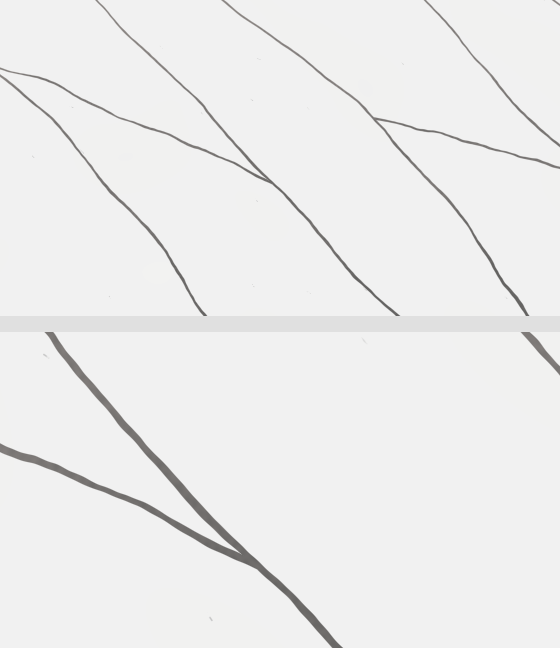
Top, the full canvas; bottom, a detail of the centre.
Write a Shadertoy shader that draws this texture.

```glsl
#define STONE vec3(0.945, 0.945, 0.944)
#define VEIN_DARK vec3(0.39, 0.385, 0.38)
#define VEIN_LIGHT vec3(0.54, 0.52, 0.51)
#define FLECK_COLOR vec3(0.78, 0.78, 0.78)
#define TRUNK_COUNT 5
#define TRUNK_GAP 0.51
#define TRUNK_SLANT 0.95
#define HALF_WIDTH 0.0038
#define WOBBLE 0.055
#define FLECK_CELL 0.15
#define FLECK_SHARE 0.22

float hash(vec2 p) {
    return fract(sin(dot(p, vec2(127.1, 311.7))) * 43758.5);
}

// Gradient noise along a line, about -0.5 to 0.5
float lineNoise(float x, float seed) {
    float cell = floor(x), f = x - cell;
    float left = (2.0 * hash(vec2(cell, seed)) - 1.0) * f;
    float right = (2.0 * hash(vec2(cell + 1.0, seed)) - 1.0) * (f - 1.0);
    return mix(left, right, f * f * f * (f * (f * 6.0 - 15.0) + 10.0));
}

// Gradient noise in the plane
float cornerSlope(vec2 corner, vec2 offset) {
    float a = 6.2832 * hash(corner);
    return dot(vec2(cos(a), sin(a)), offset);
}

float planeNoise(vec2 p) {
    vec2 cell = floor(p), f = p - cell, u = f * f * (3.0 - 2.0 * f);
    vec2 e = vec2(1.0, 0.0);
    return mix(mix(cornerSlope(cell, f), cornerSlope(cell + e, f - e), u.x),
               mix(cornerSlope(cell + e.yx, f - e.yx), cornerSlope(cell + 1.0, f - 1.0), u.x), u.y);
}

// Broad bends, kinks and fine raggedness of a vein
float wobble(float s, float seed) {
    return WOBBLE * (lineNoise(s * 3.7, seed) + 0.2 * lineNoise(s * 14.0, seed + 7.0)
                     + 0.035 * lineNoise(s * 55.0, seed + 13.0));
}

// Trunks slant down to the right; every second one is bowed
float trunkX(float i, float y) {
    float odd = mod(i, 2.0);
    float bow = mix(0.4, 0.0, odd) * y * (1.0 - y);
    return -0.3 + TRUNK_GAP * i + 0.1 * odd + TRUNK_SLANT * (1.0 - y) + bow + wobble(y, i + 2.0);
}

// Branches run from one trunk to the next, between start and end
float branchY(vec2 start, vec2 end, float x, float seed) {
    float t = (x - start.x) / (end.x - start.x);
    float hump = t * (1.0 - t);
    return mix(start.y, end.y, t) + 0.06 * hump + 0.8 * min(1.0, 6.0 * hump) * wobble(x, seed);
}

float veinWidth(float s, float y, float seed) {
    float ragged = 1.0 + 0.7 * lineNoise(s * 9.0, seed) + 0.35 * lineNoise(s * 45.0, seed + 5.0);
    return HALF_WIDTH * mix(1.25, 0.72, y) * ragged;
}

float coverage(float inside, float pixel) {
    return smoothstep(-0.75 * pixel, 0.75 * pixel, inside);
}

float veins(vec2 p, float pixel) {
    float ink = 0.0, h = 0.004;
    for (int n = 0; n < TRUNK_COUNT; n++) {
        float i = float(n);
        float x = trunkX(i, p.y);
        float slope = (trunkX(i, p.y + h) - x) / h;
        float d = abs(p.x - x) / sqrt(1.0 + slope * slope);
        ink = max(ink, coverage(veinWidth(p.y, p.y, i + 30.0) - d, pixel));

        // Fork off every second trunk
        if (n % 2 == 0) {
            float forkY = 0.8 - 0.0875 * i, joinY = 0.42;
            vec2 start = vec2(trunkX(i, forkY), forkY);
            vec2 end = vec2(trunkX(i + 1.0, joinY), joinY);
            float y = branchY(start, end, p.x, i + 50.0);
            slope = (branchY(start, end, p.x + h, i + 50.0) - y) / h;
            d = abs(p.y - y) / sqrt(1.0 + slope * slope);
            float within = step(start.x, p.x) * step(p.x, end.x);
            ink = max(ink, within * coverage(0.92 * veinWidth(p.x, p.y, i + 70.0) - d, pixel));
        }
    }
    return ink;
}

// Sparse short scratches, one at most in a cell
float flecks(vec2 p, float pixel) {
    vec2 cell = floor(p / FLECK_CELL);
    vec2 jitter = vec2(hash(cell + 3.1), hash(cell + 8.7));
    vec2 q = p - (cell + 0.25 + 0.5 * jitter) * FLECK_CELL;
    float angle = -0.65 + 0.7 * (hash(cell + 5.3) - 0.5);
    vec2 along = vec2(cos(angle), sin(angle));
    float reach = 0.003 + 0.011 * jitter.x * jitter.y;
    float d = length(q - along * clamp(dot(q, along), -reach, reach));
    float broken = smoothstep(-0.25, 0.2, planeNoise(p * 150.0));
    return step(hash(cell + 1.9), FLECK_SHARE) * broken * coverage(0.0008 - d, pixel);
}

void mainImage(out vec4 fragColor, in vec2 fragCoord) {
    vec2 p = fragCoord / iResolution.y;
    float pixel = 1.0 / iResolution.y;

    // Veins pale toward the top, with grain inside
    float tone = p.y + 0.5 * planeNoise(p * 6.0) + 0.3 * planeNoise(p * 130.0);
    vec3 veinColor = mix(VEIN_DARK, VEIN_LIGHT, clamp(tone, 0.0, 1.0));

    vec3 color = STONE + 0.004 * planeNoise(p * 3.0);
    color = mix(color, FLECK_COLOR, flecks(p, pixel));
    color = mix(color, veinColor, veins(p, pixel));
    fragColor = vec4(color, 1.0);
}
```
